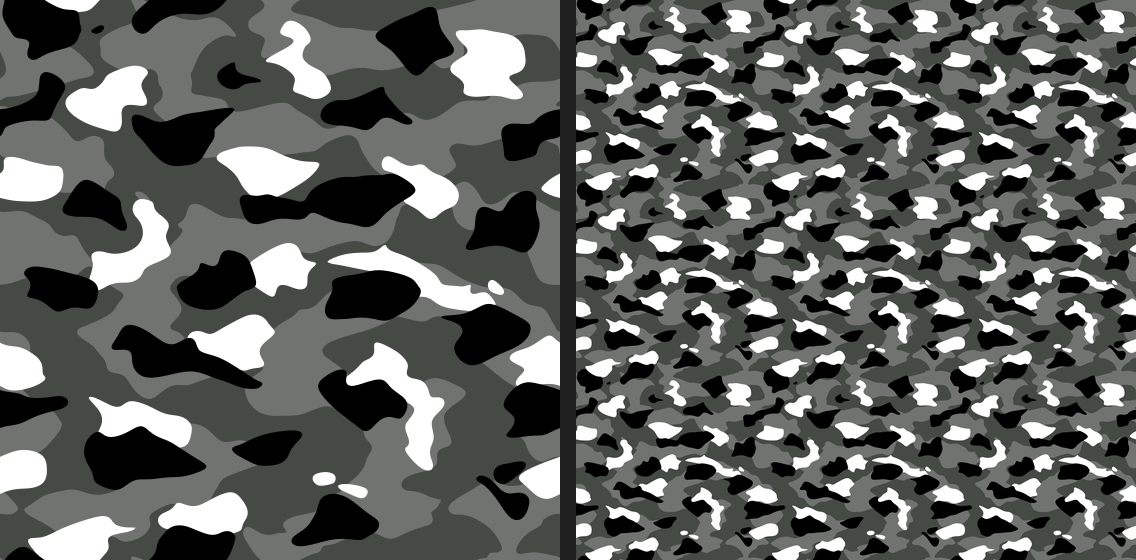
Left: one tile. Right: repeated 3 by 3.
Give the GLSL for this pattern, as a Shadertoy shader.

```glsl
// Seamless urban camouflage: black, white and mid grey lobed patches on dark grey.

const float TAU = 6.2831853;

float hash(vec3 v) {
    return fract(sin(dot(v, vec3(12.99, 78.23, 37.72))) * 4375.85);
}

// Sum of waves whose whole-number frequencies lie near an ellipse.
// It wraps on the unit square and has zero mean and unit variance.
float waves(vec2 p, vec2 reach, float seed) {
    float sum = 0.0, power = 0.0;
    for (int y = 0; y <= 9; y++) {
        for (int x = -6; x <= 6; x++) {
            if (y == 0 && x <= 0) continue;
            vec2 k = vec2(x, y);
            float offRing = length(k / reach) - 1.0;
            if (abs(offRing) > 0.4) continue;
            float weight = exp(-10.0 * offRing * offRing);
            float phase = hash(vec3(k, seed));
            sum += weight * cos(TAU * (dot(k, p) + phase));
            power += 0.5 * weight * weight;
        }
    }
    return sum / sqrt(power);
}

// Broad patches with a little finer lobing.
float patches(vec2 p, vec2 reach, float seed) {
    return (waves(p, reach, seed) + 0.14 * waves(p * 3.0, reach, seed + 7.0)) / 1.01;
}

// Layered sines that pull the outlines into mostly horizontal fingers.
vec2 ripple(vec2 p, float seed) {
    for (float i = 0.0; i < 5.0; i++) {
        float steep = 6.0 + 2.0 * i;
        float slant = floor(hash(vec3(i, 2.0, seed)) * 11.0) - 5.0;
        float phase = hash(vec3(i, 5.0, seed));
        p.x += 0.060 / steep * sin(TAU * (steep * p.y + slant * p.x + phase));
        p.y += 0.036 / steep * sin(TAU * ((steep - 1.0) * p.x - slant * p.y + phase * 3.0));
    }
    return p;
}

// Coverage of the area where the field exceeds the level, with a smooth edge.
float cover(float field, float level) {
    float slope = length(vec2(dFdx(field), dFdy(field)));
    return clamp(0.5 + (field - level) / max(slope, 1e-5), 0.0, 1.0);
}

void mainImage(out vec4 fragColor, in vec2 fragCoord) {
    vec2 uv = fragCoord / iResolution.xy;
    vec2 p = ripple(uv, 3.0);
    vec2 q = ripple(uv, 8.0);

    // Black and white share one field, high and low, shifted so they may touch.
    vec2 reach = vec2(3.6, 6.0);
    float greyField = patches(q, vec2(3.4, 6.0), 21.0);
    float blackField = patches(p, reach, 4.0);
    float whiteField = -patches(p + vec2(0.05, 0.03), reach, 4.0);

    vec3 color = vec3(0.27, 0.29, 0.27);
    color = mix(color, vec3(0.44, 0.45, 0.44), cover(greyField, 0.07));
    color = mix(color, vec3(1.0), cover(whiteField, 1.01));
    color = mix(color, vec3(0.0), cover(blackField, 0.84));
    fragColor = vec4(color, 1.0);
}
```
